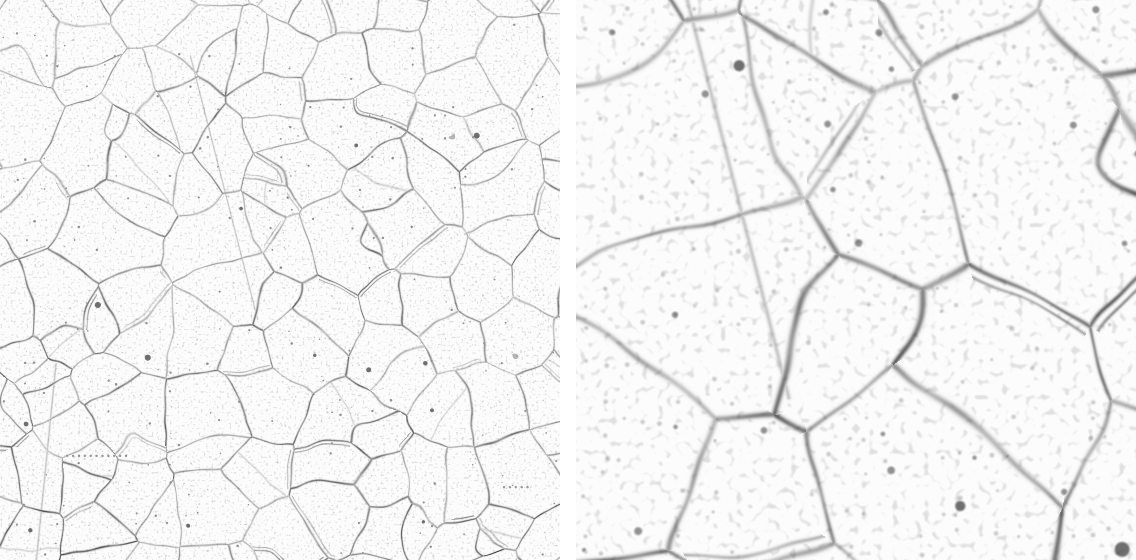
Left, the full canvas; right, a detail of the centre.
Give the GLSL for this texture, as a Shadertoy shader.

```glsl
// Etched metal under a microscope: pale speckled grains parted by thin grey seams.
// Grains are a warped Voronoi pattern with weighted seeds, so seams curve;
// pits, dotted rows, scratches and slip lines are laid on top as ink.

const float GRAINS_ACROSS = 9.4;
const float SEAM_WIDTH = 0.0017;
const float PAPER_TONE = 0.987;

struct Grain {
    float edge;      // distance to the nearest seam, in canvas units
    vec2 fromSeed;   // offset from the seed, in canvas units
    float key;       // random value of this grain
    float nextKey;   // random value of its neighbour
};

vec2 hash2(vec2 p, float seed) {
    vec3 q = fract((p.xyx + seed * 17.3) * vec3(0.1031, 0.1030, 0.0973));
    q += dot(q, q.yzx + 33.33);
    return fract((q.xx + q.yz) * q.zy);
}

float cornerSlope(vec2 cell, vec2 offset) {
    float angle = 6.2832 * hash2(cell, 7.0).x;
    return dot(vec2(cos(angle), sin(angle)), offset);
}

float gradientNoise(vec2 p) {
    vec2 i = floor(p), f = p - i;
    vec2 u = f * f * f * (f * (f * 6.0 - 15.0) + 10.0);
    vec2 e = vec2(1.0, 0.0);
    float low = mix(cornerSlope(i, f), cornerSlope(i + e, f - e), u.x);
    float high = mix(cornerSlope(i + e.yx, f - e.yx), cornerSlope(i + 1.0, f - 1.0), u.x);
    return mix(low, high, u.y);
}

vec2 warp(vec2 p, float frequency, float amount) {
    vec2 q = p * frequency;
    return p + amount * vec2(gradientNoise(q + 13.7), gradientNoise(q + 71.3));
}

// Two closest weighted seeds; some cells hold a second, smaller grain.
Grain findGrain(vec2 p, float count) {
    vec2 q = p * count, home = floor(q);
    float first = 9.0, second = 9.0, key = 0.0, nextKey = 0.0;
    vec2 near = vec2(1.0), next = vec2(-1.0);
    for (int y = -2; y <= 2; y++)
    for (int x = -2; x <= 2; x++)
    for (int layer = 0; layer < 2; layer++) {
        vec2 cell = home + vec2(x, y);
        float seed = 20.0 + 5.0 * float(layer);
        vec2 traits = hash2(cell, seed);
        if (layer == 1 && traits.x > 0.34) continue;
        vec2 offset = q - cell - 0.5 - 0.92 * (hash2(cell, seed + 1.0) - 0.5);
        float reach = length(offset) - (layer == 0 ? 0.3 * traits.y : 0.04);
        if (reach < first) {
            second = first; next = near; nextKey = key;
            first = reach; near = offset; key = traits.y;
        } else if (reach < second) {
            second = reach; next = offset; nextKey = traits.y;
        }
    }
    float slope = max(length(normalize(near) - normalize(next)), 0.35);
    return Grain((second - first) / slope / count, near / count, key, nextKey);
}

float stroke(float dist, float width) {
    float t = dist / width;
    return exp(-t * t);
}

float scratch(vec2 p, vec2 a, vec2 b, float width) {
    vec2 along = b - a;
    float t = clamp(dot(p - a, along) / dot(along, along), 0.0, 1.0);
    return stroke(distance(p, a + t * along), width);
}

float disc(vec2 p, float radius) {
    return 1.0 - smoothstep(radius - 0.0011, radius + 0.0011, length(p));
}

float dots(vec2 p, float count, float chance, float radius, float seed) {
    vec2 cell = floor(p * count);
    vec2 pick = hash2(cell, seed);
    vec2 centre = (cell + 0.25 + 0.5 * hash2(cell, seed + 1.0)) / count;
    float local = chance * (1.0 + 2.0 * gradientNoise(centre * 0.0 + cell / count * 5.0));
    return step(pick.x, local) * disc(p - centre, radius * mix(0.5, 1.0, pick.y));
}

float dotRow(vec2 p, vec2 start, float span, float spacing) {
    vec2 q = p - start;
    float nearest = clamp(round(q.x / spacing), 0.0, floor(span / spacing));
    return disc(q - vec2(nearest * spacing, 0.0), 0.0021);
}

float seamInk(Grain grain, vec2 p, float width) {
    vec2 mood = hash2(vec2(grain.key + grain.nextKey) * 91.0, 3.0);
    float patchy = 0.85 + 0.5 * gradientNoise(p * 32.0);
    float depth = mix(0.25, 0.55, mood.x) * patchy * mix(1.22, 0.88, p.y);
    float ink = depth * stroke(grain.edge, width);
    // Some seams carry a thin parallel companion on one side.
    float paired = step(mood.y, 0.10) * step(grain.key, grain.nextKey);
    return max(ink, 0.7 * paired * depth * stroke(grain.edge - 0.0065, width * 0.8));
}

float slipInk(Grain grain, float width) {
    vec2 pick = hash2(vec2(grain.key) * 57.0, 9.0);
    vec2 normal = vec2(cos(pick.y * 6.2832), sin(pick.y * 6.2832));
    return 0.14 * step(pick.x, 0.14) * stroke(dot(grain.fromSeed, normal) - 0.012, width);
}

void mainImage(out vec4 fragColor, in vec2 fragCoord) {
    vec2 uv = fragCoord / iResolution.y;
    float width = max(SEAM_WIDTH, 0.7 / iResolution.y);

    // Seams and slip lines
    vec2 bent = warp(warp(uv, 6.0, 0.034), 24.0, 0.006);
    Grain grain = findGrain(bent, GRAINS_ACROSS);
    float ink = max(seamInk(grain, uv, width), slipInk(grain, width));

    // Scratches
    ink = max(ink, 0.20 * scratch(uv, vec2(0.34, 0.90), vec2(0.46, 0.43), width * 0.8));
    ink = max(ink, 0.20 * scratch(uv, vec2(0.10, 0.35), vec2(0.065, 0.0), width));

    // Fine specks, pits and smudges
    ink = max(ink, 0.20 * dots(uv, 90.0, 0.17, 0.0014, 31.0));
    ink = max(ink, 0.42 * dots(uv, 55.0, 0.06, 0.0023, 37.0));
    ink = max(ink, 0.56 * dots(uv, 10.0, 0.12, 0.0056, 41.0));
    ink = max(ink, 0.28 * dots(warp(uv, 60.0, 0.012), 7.0, 0.10, 0.0090, 47.0));
    ink = max(ink, 0.40 * dotRow(uv, vec2(0.12, 0.186), 0.11, 0.0105));
    ink = max(ink, 0.40 * dotRow(uv, vec2(0.90, 0.13), 0.045, 0.0105));

    // Pale paper-like mottling
    float mottle = smoothstep(0.10, 0.55, gradientNoise(uv * 215.0));
    float tone = (PAPER_TONE - 0.11 * mottle) * (1.0 - ink);
    fragColor = vec4(vec3(tone), 1.0);
}
```
